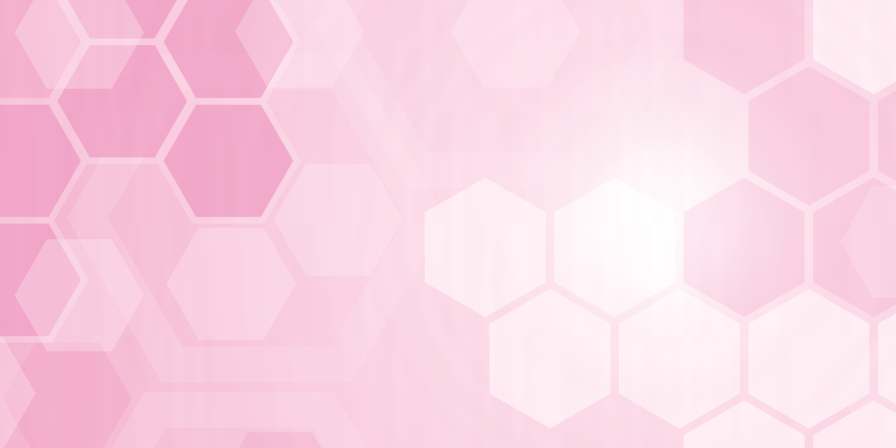
A Shadertoy shader for this background:

```glsl
// Pink backdrop of translucent hexagons with a soft white glow right of centre.

// Signed distance to a hexagon with flat top and bottom; a is the apothem.
float hexDist(vec2 p, float a) {
    p = abs(p);
    return max(p.y, p.x * 0.866 + p.y * 0.5) - a;
}

// Antialiased coverage of a signed distance.
float fill(float d) {
    return clamp(0.5 - d * iResolution.y, 0.0, 1.0);
}

float hash(float n) {
    return fract(sin(n * 12.9898) * 43758.5453);
}

float noise(float x) {
    float cell = floor(x);
    return mix(hash(cell), hash(cell + 1.0), smoothstep(0.0, 1.0, fract(x)));
}

void mainImage(out vec4 fragColor, in vec2 fragCoord) {
    // Height is 1; x runs from 0 to the aspect ratio.
    vec2 p = fragCoord / iResolution.y;
    vec3 blush = vec3(1.0, 0.93, 0.96);
    vec3 rose = vec3(0.94, 0.63, 0.775);

    // Horizontal gradient and glow.
    vec3 col = mix(vec3(0.957, 0.71, 0.815), vec3(0.98, 0.82, 0.88), smoothstep(-0.1, 1.0, p.x));
    float r = length(p - vec2(1.48, 0.51));
    float glow = exp(-r * r * 15.0);
    col = mix(col, blush, 0.45 * exp(-r * r * 2.2));
    col = mix(col, vec3(1.0), 0.85 * glow);

    // Wide faint hexagonal bands.
    vec2 bands[3] = vec2[3](vec2(0.573, 0.513), vec2(1.12, 0.948), vec2(0.534, -0.242));
    for (int i = 0; i < 3; i++) {
        float d = hexDist(p - bands[i], 0.367);
        col = mix(col, blush, 0.17 * fill(abs(d + 0.04) - 0.04));
    }

    // Deep rose honeycomb on the left, with pale seams.
    float deep = 0.0;
    float seam = 0.0;
    for (int k = 0; k < 3; k++) {
        for (int m = -1; m < 2; m++) {
            vec2 c = vec2(0.036 + 0.237 * float(k), 0.641 + 0.2656 * float(m));
            if (k == 1) c.y += 0.133;
            if (c.y < 0.6 && k > 0) continue;
            float d = hexDist(p - c, 0.125);
            deep = max(deep, fill(d) * (k == 0 && m == 1 ? 0.25 : 0.75));
            seam = max(seam, fill(abs(d - 0.008) - 0.007));
        }
    }
    col = mix(col, blush, 0.28 * seam * (1.0 - deep));
    col = mix(col, rose, deep);

    // Two softer rose cells along the lower edge.
    col = mix(col, rose, 0.4 * fill(hexDist(p - vec2(0.15, 0.11), 0.125)));
    col = mix(col, rose, 0.3 * fill(hexDist(p - vec2(0.625, -0.09), 0.125)));

    // Loose pale hexagons.
    vec2 pale[7] = vec2[7](vec2(0.177, 0.927), vec2(0.669, 0.93), vec2(1.151, 0.93),
        vec2(0.516, 0.367), vec2(0.755, 0.51), vec2(0.177, 0.341), vec2(-0.065, 0.122));
    for (int i = 0; i < 7; i++) {
        col = mix(col, blush, 0.32 * fill(hexDist(p - pale[i], 0.125)));
    }

    // Pointed honeycomb on the right: white cells below, pink cells above.
    for (int j = -2; j < 3; j++) {
        for (int i = 0; i < 4; i++) {
            float odd = float(abs(j) % 2);
            vec2 c = vec2(1.083 + 0.289 * (float(i) + 0.5 * odd), 0.448 + 0.2487 * float(j));
            if ((j > 0 || j < -1) && c.x < 1.6) continue;
            float cover = fill(hexDist((p - c).yx, 0.135));
            bool white = j < 0 || (j == 0 && i < 2) || (j == 2 && i == 3);
            vec3 tint = white ? mix(vec3(1.0, 0.935, 0.96), vec3(1.0), glow)
                              : mix(vec3(0.97, 0.77, 0.85), blush, 0.8 * glow);
            col = mix(col, tint, cover * (white ? 0.88 : 0.75));
        }
    }

    // Pale overlaps near the right edge.
    col = mix(col, blush, 0.25 * fill(hexDist(p - vec2(2.02, 0.46), 0.125)));
    col = mix(col, blush, 0.25 * fill(hexDist(p - vec2(2.02, 0.12), 0.125)));

    // Subtle arcs around the glow and vertical streaks.
    col += 0.012 * (noise(r * 32.0) - 0.5) * vec3(0.4, 1.0, 0.8);
    col += 0.014 * (noise(p.x * 45.0 + 3.0 * floor(p.y * 4.0)) - 0.5) * vec3(0.3, 1.0, 0.7);

    fragColor = vec4(clamp(col, 0.0, 1.0), 1.0);
}
```
